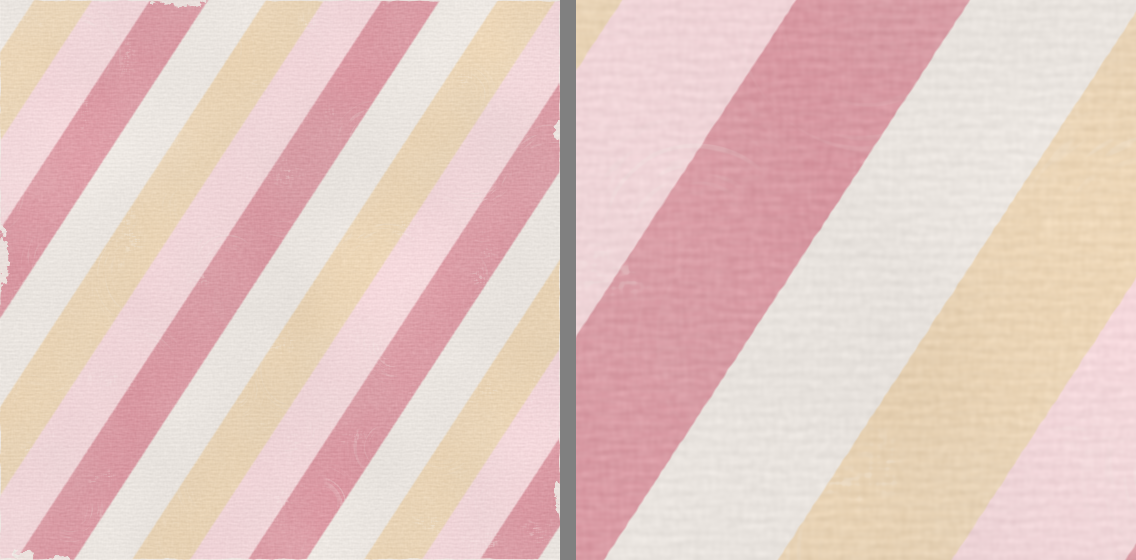
Left, the full canvas; right, a detail of the centre.
A WebGL 2 fragment shader for this pattern:

```glsl
#version 300 es
precision highp float;
// Slanted stripes in rose, cream, tan and pink, printed on ribbed paper.
// Bands come from one sheared coordinate; gradient noise adds the ribs, fibres,
// fading and brush arcs, and chips the ink away in patches along the border.

uniform vec2 u_resolution;
out vec4 fragColor;

// Layout, in canvas widths
const float PERIOD = 0.414;      // width of four bands along x
const float SLANT = 0.6536;      // shift in x per unit of y
const float OFFSET = 0.0286;     // left side of the first rose band at y = 0
const float EDGE_ROUGHNESS = 0.007;

// Surface
const float RIB_COUNT = 128.0;
const float RIB_DEPTH = 0.011;
const float GRAIN_DEPTH = 0.035;
const float MOTTLE_DEPTH = 0.035;
const float INK_FADE = 0.12;
const float ARC_GRID = 7.0;
const float ARC_STRENGTH = 0.22;
const float BORDER_GAP = 0.0035;

const vec3 PAPER = vec3(0.93, 0.912, 0.892);
const vec3 BANDS[4] = vec3[4](
    vec3(0.845, 0.580, 0.622),   // rose
    vec3(0.913, 0.893, 0.873),   // cream
    vec3(0.908, 0.820, 0.696),   // tan
    vec3(0.940, 0.826, 0.842));  // pink

// Chipped border patches: centre, then radii
const vec4 CHIPS[6] = vec4[6](
    vec4(0.000, 0.535, 0.018, 0.065), vec4(0.325, 1.000, 0.050, 0.014),
    vec4(0.045, 0.000, 0.022, 0.025), vec4(0.110, 0.000, 0.030, 0.008),
    vec4(1.000, 0.770, 0.014, 0.025), vec4(1.000, 0.110, 0.010, 0.035));

vec2 hash2(vec2 cell) {
    uvec2 h = uvec2(ivec2(cell)) * uvec2(1597u, 3571u);
    h = (h.x ^ (h.y << 7u)) * uvec2(74743u, 96331u) + h.yx;
    h ^= h >> 13u;
    h = h * 48271u + h.yx * 69621u;
    h ^= h >> 15u;
    return vec2(h & 65535u) / 65535.0;
}

float gradientAt(vec2 cell, vec2 toPoint) {
    float angle = 6.2832 * hash2(cell).x;
    return dot(vec2(cos(angle), sin(angle)), toPoint);
}

// Gradient noise, about -0.7 to 0.7
float noise(vec2 p) {
    vec2 i = floor(p), f = p - i;
    vec2 w = f * f * f * (f * (f * 6.0 - 15.0) + 10.0);
    vec2 e = vec2(1.0, 0.0);
    return mix(mix(gradientAt(i, f), gradientAt(i + e, f - e), w.x),
               mix(gradientAt(i + e.yx, f - e.yx), gradientAt(i + 1.0, f - 1.0), w.x), w.y);
}

float fbm(vec2 p) {
    float sum = 0.0, amp = 1.0;
    for (int i = 0; i < 4; i++) {
        sum += amp * noise(p);
        p = p * 2.03 + 17.3;
        amp *= 0.5;
    }
    return sum;
}

vec3 stripes(vec2 uv) {
    float band = 4.0 * (uv.x - SLANT * uv.y - OFFSET) / PERIOD;
    float soft = fwidth(band);
    band += EDGE_ROUGHNESS * noise(uv * 180.0);
    float boundary = floor(band + 0.5);
    int next = int(mod(boundary, 4.0));
    float side = smoothstep(-soft, soft, band - boundary);
    return mix(BANDS[(next + 3) % 4], BANDS[next], side);
}

// Short bundles of bristle marks on randomly placed arcs
float brushArcs(vec2 uv) {
    vec2 p = uv * ARC_GRID, home = floor(p);
    float marks = 0.0;
    for (int k = 0; k < 9; k++) {
        vec2 cell = home + vec2(k % 3 - 1, k / 3 - 1);
        vec2 place = hash2(cell + 91.0), form = hash2(cell + 237.0);
        vec2 d = p - cell - place;
        float r = length(d), radius = mix(0.25, 0.6, form.x);
        float ring = 1.0 - smoothstep(0.03, 0.22, abs(r - radius));
        float sweep = smoothstep(0.3, 0.9, dot(d / max(r, 0.001),
            vec2(cos(6.2832 * form.y), sin(6.2832 * form.y))));
        float bristle = smoothstep(0.1, 0.45, noise(vec2(r * 32.0, dot(d, place) * 5.0) + cell * 7.0));
        marks = max(marks, ring * sweep * bristle * place.x);
    }
    return marks;
}

// 1 where ink has flaked off near the border
float chippedInk(vec2 uv) {
    float rough = fbm(uv * 65.0), chip = 0.0;
    for (int i = 0; i < 6; i++) {
        float reach = length((uv - CHIPS[i].xy) / CHIPS[i].zw);
        chip = max(chip, smoothstep(-0.08, 0.08, 0.75 - reach + 0.8 * rough));
    }
    vec2 inset = min(uv, 1.0 - uv);
    float gap = BORDER_GAP * (0.5 + 0.9 * fbm(uv * 25.0));
    float trim = 1.0 - smoothstep(gap - 0.001, gap + 0.001, min(inset.x * 2.0, inset.y));
    return max(chip, trim);
}

void main() {
    vec2 uv = gl_FragCoord.xy / u_resolution;
    float cloud = fbm(uv * 5.0 + 3.0);
    float fibre = noise(uv * vec2(90.0, 310.0)) + 0.6 * noise(uv * vec2(300.0, 80.0) + 40.0);
    float grain = noise(uv * 245.0 + 11.0);

    // Ink thinned by clouds, fibres, brush marks and chips
    float scuff = smoothstep(0.3, 0.8, fbm(uv * 11.0 + 60.0)) * smoothstep(0.0, 0.5, fibre);
    float fade = INK_FADE * (0.6 + cloud + 0.5 * fibre) + 0.3 * scuff + ARC_STRENGTH * brushArcs(uv);
    vec3 color = mix(stripes(uv), PAPER, clamp(fade, 0.0, 0.6));
    color = mix(color, PAPER, 0.9 * chippedInk(uv));

    // Paper relief: wavering ribs, grain and broad tone
    float wave = uv.y * RIB_COUNT + 0.35 * noise(uv * vec2(45.0, 60.0));
    float rib = sin(6.2832 * wave) * (0.8 + noise(uv * vec2(70.0, 128.0)));
    color += RIB_DEPTH * rib + GRAIN_DEPTH * (0.5 * fibre + 0.5 * grain);
    color *= 1.0 + MOTTLE_DEPTH * fbm(uv * 3.0 + 29.0);
    fragColor = vec4(clamp(color, 0.0, 1.0), 1.0);
}
```
